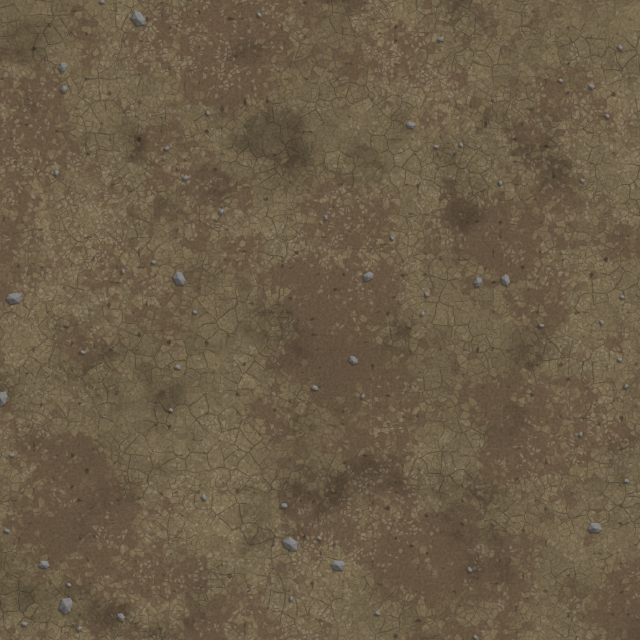
Reproduce this texture procedurally as a WebGL 1 fragment shader.

```glsl
precision highp float;
// Dry cracked earth: olive crust plates, bare brown soil, pale grit and small grey stones.
uniform vec2 u_resolution;

const vec3 SOIL = vec3(0.395, 0.328, 0.256);
const vec3 CRUST = vec3(0.455, 0.402, 0.304);
const vec3 PALE = vec3(0.560, 0.512, 0.425);
const vec3 STONE = vec3(0.415, 0.412, 0.405);
const vec3 SHADOW = vec3(0.235, 0.205, 0.165);

vec2 hash2(vec2 p) {
  vec3 q = fract(p.xyx * vec3(0.1031, 0.1030, 0.0973));
  q += dot(q, q.yzx + 33.33);
  return fract((q.xx + q.yz) * q.zy);
}

vec2 gradient(vec2 cell) {
  float angle = 6.2832 * hash2(cell).x;
  return vec2(cos(angle), sin(angle));
}

// Gradient noise, roughly -0.7 to 0.7
float noise(vec2 p) {
  vec2 i = floor(p), f = fract(p);
  vec2 u = f * f * f * (f * (f * 6.0 - 15.0) + 10.0);
  vec2 e = vec2(1.0, 0.0);
  float low = mix(dot(gradient(i), f), dot(gradient(i + e), f - e), u.x);
  float high = mix(dot(gradient(i + e.yx), f - e.yx), dot(gradient(i + 1.0), f - 1.0), u.x);
  return mix(low, high, u.y);
}

float fbm(vec2 p, float gain) {
  float sum = 0.0, amp = 0.5;
  for (int i = 0; i < 5; i++) {
    sum += amp * noise(p);
    p = mat2(1.6, 1.2, -1.2, 1.6) * p + 17.3;
    amp *= gain;
  }
  return sum;
}

// Voronoi cells: x = distance to the border in canvas units, yz = random pair per cell
vec3 cells(vec2 p, float scale) {
  p *= scale;
  vec2 base = floor(p), nearest = vec2(0.0), id = base;
  float best = 8.0, border = 8.0;
  for (int y = -1; y <= 1; y++) for (int x = -1; x <= 1; x++) {
    vec2 cell = base + vec2(float(x), float(y));
    vec2 r = cell + hash2(cell) - p;
    float d = dot(r, r);
    if (d < best) { best = d; nearest = r; id = cell; }
  }
  for (int y = -2; y <= 2; y++) for (int x = -2; x <= 2; x++) {
    vec2 cell = id + vec2(float(x), float(y));
    vec2 r = cell + hash2(cell) - p;
    vec2 gap = r - nearest;
    if (dot(gap, gap) > 0.0001) border = min(border, dot(0.5 * (r + nearest), normalize(gap)));
  }
  return vec3(border / scale, hash2(id + 71.0));
}

// Signed distance to scattered angular stones
float stones(vec2 p, float scale, float share) {
  vec2 base = floor(p * scale);
  float d = 1.0;
  for (int y = -1; y <= 1; y++) for (int x = -1; x <= 1; x++) {
    vec2 cell = base + vec2(float(x), float(y));
    vec2 kind = hash2(cell + 205.0), turn = gradient(cell + 311.0);
    vec2 q = p - (cell + hash2(cell + 419.0)) / scale;
    q = vec2(dot(q, turn), dot(q, vec2(-turn.y, turn.x)));
    float radius = mix(0.0035, 0.0125, pow(kind.y, 5.0));
    float shape = max(abs(q.x) + 0.5 * q.y, max(abs(q.y) * 1.4, 0.75 * abs(q.x) - 0.8 * q.y));
    if (kind.x < share) d = min(d, shape - radius);
  }
  return d;
}

float cover(float d, float soft) { return 1.0 - smoothstep(-soft, soft, d); }

void main() {
  vec2 p = gl_FragCoord.xy / min(u_resolution.x, u_resolution.y);
  float px = 1.0 / min(u_resolution.x, u_resolution.y);
  vec2 warped = p + 0.005 * vec2(noise(p * 45.0), noise(p * 45.0 + 31.0));

  // Large patches and fine grain
  float patches = fbm(p * 4.5 + 3.0, 0.62);
  float stain = fbm(p * 6.0 + 57.0, 0.6);
  float dry = fbm(p * 3.5 + 92.0, 0.55);
  float grain = noise(p * 210.0) + 0.6 * noise(p * 390.0 + 11.0);

  // Crust breaks into chips where it meets the soil
  vec3 plate = cells(warped, 38.0);
  vec3 chip = cells(warped + 0.37, 88.0);
  float presence = patches + 0.07 + 0.28 * (chip.y - 0.5) + 0.12 * (plate.y - 0.5);
  float crust = smoothstep(-0.07, 0.09, presence) * smoothstep(-0.001, 0.002, chip.x + 0.004 * patches);
  vec3 color = mix(SOIL, CRUST, crust);
  color *= 1.0 + crust * (0.09 * (plate.z - 0.5) + 0.08 * (chip.z - 0.5));

  // Pale grit gathers in the dry patches
  vec3 grit = cells(warped + 0.71, 150.0);
  float fleck = smoothstep(0.72, 0.95, grit.y + 1.1 * dry + 0.5 * noise(p * 26.0));
  color = mix(color, PALE, 0.55 * fleck * smoothstep(0.0, 0.0022, grit.x));

  // Broken cracks, wide between plates and faint between chips
  float breaks = smoothstep(-0.18, 0.22, noise(p * 17.0 + 8.0) + 0.6 * patches);
  float crack = cover(plate.x - 0.0006, 0.0007 + 0.5 * px) * breaks;
  float hairline = cover(chip.x - 0.0003, 0.0006 + 0.5 * px) * smoothstep(-0.1, 0.35, noise(p * 23.0 + 40.0));
  color = mix(color, SHADOW, max(0.62 * crack, 0.36 * hairline) * (0.3 + 0.7 * crust));

  // Dark stains, pits and surface roughness
  color *= 1.0 - 0.2 * smoothstep(0.05, 0.36, stain) + 0.12 * dry;
  color *= 1.0 - 0.28 * smoothstep(0.36, 0.6, noise(p * 85.0 + 5.0));
  color *= 1.0 + 0.12 * grain;

  // Stones, lit from the upper right, with a short shadow
  float share = 0.17 + 0.12 * smoothstep(0.6, 0.2, p.x);
  float stone = stones(p, 17.0, share);
  float shade = stones(p + vec2(0.0016, 0.0022), 17.0, share);
  float light = clamp((shade - stone) * 90.0, -0.25, 0.25);
  color = mix(color, SHADOW, 0.7 * cover(shade - 0.0006, 0.0016 + 0.5 * px));
  vec3 face = STONE * (1.0 + light + 0.1 * grain);
  color = mix(color, face, cover(stone, 0.0004 + 0.6 * px));

  gl_FragColor = vec4(color, 1.0);
}
```
